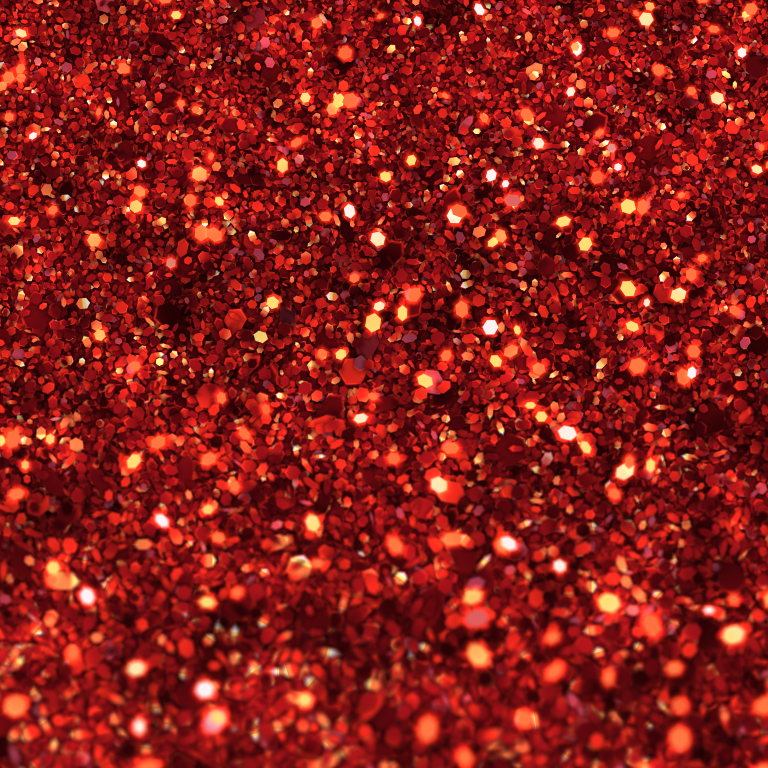
Write a WebGL 1 fragment shader that draws this texture.

```glsl
precision highp float;
uniform vec2 u_resolution;

const vec3 BLACK_RED = vec3(0.17, 0.01, 0.02);
const vec3 WINE = vec3(0.35, 0.03, 0.05);
const vec3 CRIMSON = vec3(0.60, 0.07, 0.09);
const vec3 SCARLET = vec3(0.92, 0.16, 0.11);
const vec3 ORANGE = vec3(1.00, 0.47, 0.26);
const vec3 GOLD = vec3(1.00, 0.87, 0.46);
const vec3 WHITE = vec3(1.00, 0.95, 0.95);
const vec3 LILAC = vec3(0.80, 0.34, 0.46);

vec4 hash4(vec2 p, float seed) {
  vec4 q = fract((p + seed * 17.3).xyxy * vec4(0.1031, 0.1030, 0.0973, 0.1099));
  q += dot(q, q.wzxy + 33.33);
  return fract((q.xxyz + q.yzzw) * q.zywx);
}

float corner(vec2 id, vec2 offset) {
  return dot(hash4(id, 3.0).xy * 2.0 - 1.0, offset);
}

float gradientNoise(vec2 p) {
  vec2 i = floor(p), f = fract(p);
  vec2 s = f * f * f * (f * (f * 6.0 - 15.0) + 10.0);
  vec2 e = vec2(1.0, 0.0);
  return mix(mix(corner(i, f), corner(i + e, f - e), s.x),
             mix(corner(i + e.yx, f - e.yx), corner(i + 1.0, f - 1.0), s.x), s.y);
}

vec2 rotate(vec2 p, float angle) {
  float c = cos(angle), s = sin(angle);
  return vec2(c * p.x - s * p.y, s * p.x + c * p.y);
}

// Ramp from shaded foil to a mirror glint
vec3 foil(float tone) {
  vec3 c = mix(BLACK_RED, WINE, smoothstep(0.0, 0.2, tone));
  c = mix(c, CRIMSON, smoothstep(0.22, 0.48, tone));
  c = mix(c, SCARLET, smoothstep(0.6, 0.82, tone));
  c = mix(c, ORANGE, smoothstep(0.87, 0.93, tone));
  c = mix(c, GOLD, smoothstep(0.95, 0.97, tone));
  return mix(c, WHITE, smoothstep(0.98, 0.992, tone));
}

// Hexagon that rounds off as it leaves focus
float flakeDistance(vec2 q, float radius, float blur) {
  vec2 a = abs(q);
  float hexagon = max(a.x * 0.866 + a.y * 0.5, a.y);
  return mix(hexagon, length(q), blur * 0.7) - radius;
}

// Lays one scattered layer of tilted flakes over the colour below
vec3 addFlakes(vec3 under, vec2 p, float seed, float density, vec2 tones,
               float glow, float soft, float blur, float light) {
  vec3 color = under;
  for (int j = -1; j <= 1; j++) {
    for (int i = -1; i <= 1; i++) {
      vec2 id = floor(p) + vec2(float(i), float(j));
      vec4 pose = hash4(id, seed), look = hash4(id, seed + 7.0);
      if (look.x > density) continue;
      float aspect = mix(mix(0.36, 0.65, glow), 1.0, pose.w);
      vec2 q = rotate(p - id - pose.xy, pose.z * 6.2832);
      q.y /= aspect;
      float radius = mix(0.25, 0.54, look.y);
      float d = flakeDistance(q, radius, blur) * aspect;

      // Contact shadow or halo
      float near = 1.0 - smoothstep(0.0, 0.42, d);
      color *= 1.0 - 0.25 * near * near * (1.0 - glow);
      color += vec3(0.55, 0.1, 0.03) * near * near * glow;

      // Foil face with a slight sheen
      float tone = mix(tones.x, tones.y, pow(look.z, 1.0 - light));
      tone += q.x * (look.w - 0.5) * 0.4 * (1.0 - glow);
      vec3 face = foil(clamp(tone, 0.0, 1.0));
      face = mix(face, LILAC, step(0.96, fract(look.w * 13.0)) * 0.6 * tones.y);
      color = mix(color, face, 1.0 - smoothstep(-soft, soft, d));

      // Lit edge on one side
      float rim = 1.0 - smoothstep(0.0, soft + 0.05, abs(d));
      rim *= smoothstep(0.0, radius, q.x) * look.w * (1.0 - 0.8 * blur);
      color += vec3(0.5, 0.09, 0.06) * rim;
    }
  }
  return color;
}

void main() {
  vec2 uv = gl_FragCoord.xy / u_resolution;

  // Conformal recession: grains shrink toward the top
  float recession = 1.1, grains = 31.0;
  vec2 z = vec2(uv.x - 0.5, uv.y);
  vec2 ground = grains * vec2(z.x + recession * z.x * z.y,
                              z.y - 0.5 * recession * (z.x * z.x - z.y * z.y));
  float pixel = grains * (1.0 + recession * uv.y) / u_resolution.y;
  float blur = 1.0 - smoothstep(0.0, 0.6, uv.y);
  float soft = 0.6 * pixel + 0.16 * blur;

  // Warm light from the left, broken into patches and clumps
  float patches = gradientNoise(uv * 4.0 + 2.0);
  float clumps = gradientNoise(ground * 0.28 + 9.0);
  float light = 0.1 + 0.3 * (0.45 - uv.x) + 0.5 * patches + 0.7 * clumps;
  light = clamp(light, -0.8, 0.6);

  vec3 color = foil(0.28 + 0.4 * gradientNoise(ground * 2.2));
  for (int k = 0; k < 3; k++) {
    float layer = float(k);
    float scale = 1.0 + 0.25 * layer;
    color = addFlakes(color, rotate(ground, layer * 0.9) * scale, layer + 1.0,
                      0.9, vec2(0.0, 0.96), 0.0, soft * scale, blur, light);
  }

  // Fine shards, broad dark flakes, broad warm flakes, then loose grains
  color = addFlakes(color, rotate(ground, 1.3) * 1.7, 8.0, 0.6,
                    vec2(0.05, 0.96), 0.0, soft * 1.7, blur, light);
  color = addFlakes(color, rotate(ground, 0.5) * 0.5, 5.0, 0.25,
                    vec2(0.0, 0.3), 0.0, soft * 0.5, blur, light);
  color = addFlakes(color, rotate(ground, 2.7) * 0.65, 13.0, 0.06,
                    vec2(0.62, 0.94), 0.0, soft * 0.65, blur, light);
  color = addFlakes(color, rotate(ground, 2.1) * 1.2, 6.0, 0.55,
                    vec2(0.0, 0.975), 0.0, soft * 1.2, blur, light);

  // Exposure follows the clumps, glints sit above it
  color *= 1.04 + 0.3 * patches + 0.45 * clumps;
  color = addFlakes(color, rotate(ground, 0.2) * 0.95, 11.0, 0.085,
                    vec2(0.91, 1.0), 1.0, soft, blur, light);
  gl_FragColor = vec4(clamp(color, 0.0, 1.0), 1.0);
}
```
